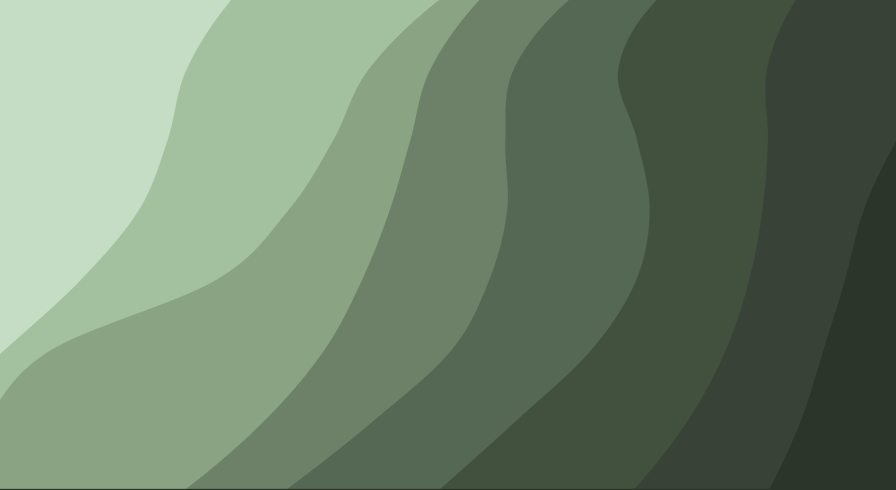
This background is drawn by a WebGL 2 fragment shader. Its source:

```glsl
#version 300 es
precision highp float;
// Layered green waves running from pale at the left to near black at the right.
// Each wave edge is a smooth curve x(y) through eight evenly spaced heights;
// the layers are painted left to right with antialiased edges.

#define EDGE_SOFTNESS 1.1
#define BASE_LINE 0.0024
#define MINT   vec3(0.773, 0.863, 0.773)
#define SAGE   vec3(0.640, 0.757, 0.624)
#define FERN   vec3(0.541, 0.643, 0.514)
#define MOSS   vec3(0.422, 0.506, 0.404)
#define PINE   vec3(0.333, 0.406, 0.325)
#define FOREST vec3(0.258, 0.317, 0.243)
#define SHADE  vec3(0.224, 0.260, 0.212)
#define NIGHT  vec3(0.172, 0.208, 0.165)

uniform vec2 u_resolution;
out vec4 fragColor;

// Next value of a quadratic sequence, used to extend a curve past its end.
float extend(float a, float b, float c) {
    return 3.0 * a - 3.0 * b + c;
}

// Catmull-Rom curve: horizontal position of an edge at depth y (0 top, 1 bottom).
float edgeX(float y, vec4 upper, vec4 lower) {
    float knot[10] = float[10](
        extend(upper.x, upper.y, upper.z),
        upper.x, upper.y, upper.z, upper.w,
        lower.x, lower.y, lower.z, lower.w,
        extend(lower.w, lower.z, lower.y));
    float s = clamp(y, 0.0, 1.0) * 7.0;
    int i = min(int(s), 6);
    float t = s - float(i);
    float a = knot[i], b = knot[i + 1], c = knot[i + 2], d = knot[i + 3];
    return b + 0.5 * t * (c - a + t * (2.0 * a - 5.0 * b + 4.0 * c - d
             + t * (3.0 * (b - c) + d - a)));
}

// Paints a layer over everything to the right of its edge.
vec3 paintWave(vec3 below, vec3 layer, vec2 p, vec4 upper, vec4 lower) {
    float side = p.x - edgeX(p.y, upper, lower);
    float width = EDGE_SOFTNESS * length(vec2(dFdx(side), dFdy(side)));
    return mix(below, layer, clamp(0.5 + side / max(width, 1e-6), 0.0, 1.0));
}

void main() {
    vec2 uv = gl_FragCoord.xy / u_resolution;
    vec2 p = vec2(uv.x, 1.0 - uv.y);

    // Waves, pale to dark
    vec3 color = MINT;
    color = paintWave(color, SAGE, p,
        vec4(0.258, 0.208, 0.187, 0.155), vec4(0.090, 0.005, -0.085, -0.170));
    color = paintWave(color, FERN, p,
        vec4(0.490, 0.411, 0.372, 0.322), vec4(0.241, 0.057, -0.016, -0.065));
    color = paintWave(color, MOSS, p,
        vec4(0.535, 0.480, 0.458, 0.435), vec4(0.404, 0.362, 0.296, 0.206));
    color = paintWave(color, PINE, p,
        vec4(0.635, 0.573, 0.564, 0.566), vec4(0.546, 0.504, 0.418, 0.319));
    color = paintWave(color, FOREST, p,
        vec4(0.733, 0.690, 0.711, 0.725), vec4(0.710, 0.660, 0.577, 0.490));
    color = paintWave(color, SHADE, p,
        vec4(0.888, 0.856, 0.857, 0.851), vec4(0.836, 0.810, 0.768, 0.707));
    color = paintWave(color, NIGHT, p,
        vec4(1.107, 1.055, 1.001, 0.964), vec4(0.943, 0.919, 0.894, 0.858));

    // Thin dark line along the bottom
    float line = clamp(0.5 + (BASE_LINE - uv.y) * u_resolution.y, 0.0, 1.0);
    color = mix(color, NIGHT, line);

    fragColor = vec4(color, 1.0);
}
```
